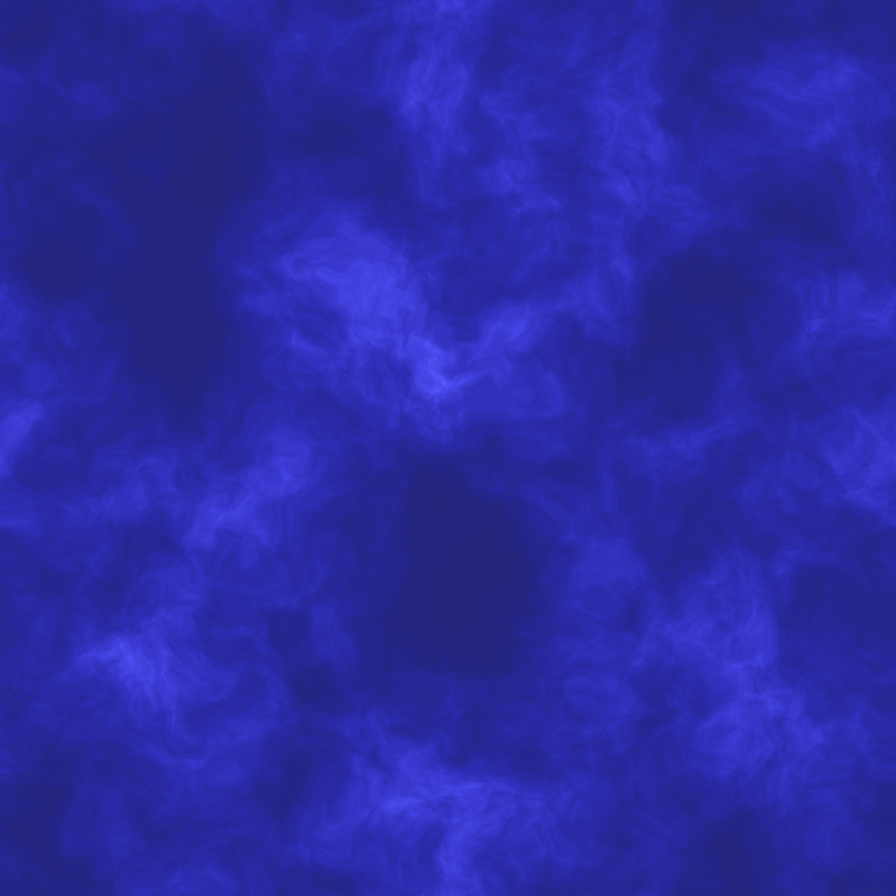
Give the GLSL for this texture, as a WebGL 2 fragment shader.

```glsl
#version 300 es
precision highp float;
// Seamless deep blue clouds: wrapping gradient noise is summed over octaves,
// bent by a second noise field for wisps and creases, then toned from navy
// to bright blue. Fine detail grows stronger where the clouds are lighter.

uniform vec2 u_resolution;
out vec4 fragColor;

const float CLOUD_CELLS = 3.0;    // whole cells across the tile, first octave
const int   CLOUD_OCTAVES = 7;
const float CLOUD_GAIN = 0.68;    // amplitude ratio between octaves
const float WARP_CELLS = 5.0;
const int   WARP_OCTAVES = 4;
const float WARP_GAIN = 0.6;
const float WARP_AMOUNT = 0.05;   // in canvas widths
const vec2  DETAIL_RANGE = vec2(0.5, 1.3);
const float DETAIL_BASE = 0.92;
const float DETAIL_SLOPE = 0.9;   // how much light areas gain detail

const float BLUE_MEAN = 0.632;
const float BLUE_CONTRAST = 0.32;
const float BLUE_FLOOR = 0.48;
const float FLOOR_SOFTNESS = 0.002;
const float SHADE = 0.145;        // red and green in the darkest parts
const float SHADE_KNEE = 0.5;     // blue level where red and green start rising
const float SHADE_CURVE = 0.8;
const float TAU = 6.2831853;

// Integer hash of a cell and a seed, returned as 0..1
float hash(vec2 cell, uint seed) {
    uint h = uint(cell.x) * 1597334677u ^ uint(cell.y) * 3812015801u;
    h ^= seed * 2654435769u;
    h = (h ^ (h >> 16)) * 2246822519u;
    h = (h ^ (h >> 13)) * 3266489917u;
    h ^= h >> 16;
    return float(h >> 8) / 16777216.0;
}

// Slope contribution of one lattice corner, wrapped to the period
float corner(vec2 cell, vec2 offset, float period, uint seed) {
    float angle = TAU * hash(mod(cell, period), seed);
    return dot(vec2(cos(angle), sin(angle)), offset);
}

float gradientNoise(vec2 p, float period, uint seed) {
    vec2 i = floor(p);
    vec2 f = p - i;
    vec2 w = f * f * f * (f * (f * 6.0 - 15.0) + 10.0);
    vec2 e = vec2(1.0, 0.0);
    float low = mix(corner(i, f, period, seed),
                    corner(i + e.xy, f - e.xy, period, seed), w.x);
    float high = mix(corner(i + e.yx, f - e.yx, period, seed),
                     corner(i + e.xx, f - e.xx, period, seed), w.x);
    return mix(low, high, w.y);
}

// Octave sum whose finer layers are scaled by the brightness so far
float cloudNoise(vec2 uv, float cells, int octaves, float gain, uint seed) {
    float sum = 0.0;
    float amplitude = 1.0;
    for (int k = 0; k < octaves; k++) {
        uint layer = seed + uint(k);
        vec2 shift = vec2(0.37, 0.71) * float(k);
        float detail = k < 2 ? 1.0 : clamp(DETAIL_BASE + DETAIL_SLOPE * sum,
                                           DETAIL_RANGE.x, DETAIL_RANGE.y);
        sum += amplitude * detail * gradientNoise(uv * cells + shift, cells, layer);
        amplitude *= gain;
        cells *= 2.0;
    }
    return sum;
}

// Blue level with a soft lower limit; red and green rise with the highlights
vec3 cloudColor(float density) {
    float x = BLUE_MEAN + BLUE_CONTRAST * density - BLUE_FLOOR;
    float blue = BLUE_FLOOR + 0.5 * (x + sqrt(x * x + FLOOR_SOFTNESS));
    float lift = max(blue - SHADE_KNEE, 0.0);
    float shade = SHADE + SHADE_CURVE * lift * lift;
    return vec3(shade, shade, min(blue, 1.0));
}

void main() {
    vec2 uv = gl_FragCoord.xy / u_resolution;
    vec2 warp = vec2(cloudNoise(uv, WARP_CELLS, WARP_OCTAVES, WARP_GAIN, 11u),
                     cloudNoise(uv, WARP_CELLS, WARP_OCTAVES, WARP_GAIN, 31u));
    vec2 bent = uv + WARP_AMOUNT * warp;
    float density = cloudNoise(bent, CLOUD_CELLS, CLOUD_OCTAVES, CLOUD_GAIN, 53u);
    fragColor = vec4(cloudColor(density), 1.0);
}
```
